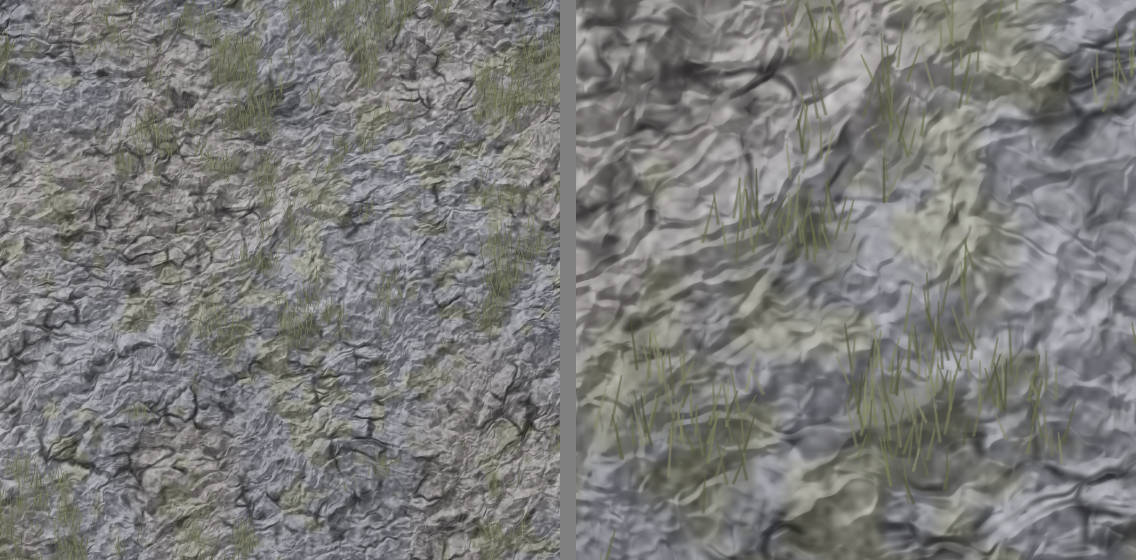
Left, the full canvas; right, a detail of the centre.
A Shadertoy shader for this texture:

```glsl
// Weathered grey cliff face of broken stones with short cracks and grass tufts.
// Three sizes of tilted Voronoi facets plus ridged noise form a height field
// lit from above; grass is a jittered grid of blades kept by a noise mask.

#define FACET_SCALE 9.0
#define CHIP_SCALE 24.0
#define PEBBLE_SCALE 60.0
#define RELIEF 0.078
#define LIGHT_STEP 0.0028
#define CRACK_DEPTH 0.5
#define GRAIN 0.13
#define GRASS_LEVEL 0.60
#define BLADE_WIDTH 0.0013
#define BLADE_CELL vec2(0.009, 0.03)
#define BLADES 5

// Integer hash: lattice point and seed to three values in 0..1
vec3 hash3(vec2 cell, int seed) {
    uvec3 v = uvec3(ivec3(ivec2(cell), seed));
    v = v * 1664525u + 1013904223u;
    v.x += v.y * v.z; v.y += v.z * v.x; v.z += v.x * v.y;
    v ^= v >> 16u;
    v.x += v.y * v.z; v.y += v.z * v.x; v.z += v.x * v.y;
    return vec3(v >> 8u) / 16777216.0;
}

float noise(vec2 p, int seed) {
    vec2 i = floor(p), f = p - i;
    f = f * f * (3.0 - 2.0 * f);
    vec2 e = vec2(1.0, 0.0);
    return mix(mix(hash3(i, seed).x, hash3(i + e, seed).x, f.x),
               mix(hash3(i + e.yx, seed).x, hash3(i + 1.0, seed).x, f.x), f.y);
}

// Creased noise for the rough rock surface
float ridged(vec2 p) {
    float sum = 0.0, amp = 1.0;
    for (int i = 0; i < 4; i++) {
        sum += amp * (1.0 - abs(2.0 * noise(p, 20 + i) - 1.0));
        p = mat2(1.6, 1.2, -1.2, 1.6) * p + 3.7;
        amp *= 0.55;
    }
    return sum;
}

// Broken stones: x is the height of the tilted facet, y the gap to its edge
vec2 facet(vec2 p, int seed) {
    vec2 i = floor(p), f = p - i;
    float nearest = 9.0, second = 9.0, height = 0.0;
    for (int y = -1; y <= 1; y++)
    for (int x = -1; x <= 1; x++) {
        vec2 g = vec2(x, y);
        vec3 r = hash3(i + g, seed);
        vec2 d = f - g - r.xy;
        float dist = length(d);
        if (dist < nearest) {
            second = nearest;
            nearest = dist;
            vec2 tilt = hash3(i + g, seed + 1).xy - 0.5;
            height = 2.4 * dot(tilt, d) + 0.4 * r.z;
        } else second = min(second, dist);
    }
    float gap = second - nearest;
    return vec2(height * smoothstep(0.0, 0.3, gap), gap);
}

// Slant the strata and roughen every outline
vec2 strata(vec2 p) {
    vec2 bend = vec2(noise(p * 5.0, 1), noise(p * 5.0, 2)) - 0.5;
    vec2 jag = vec2(noise(p * 26.0, 3), noise(p * 26.0, 4)) - 0.5;
    vec2 fray = vec2(noise(p * 85.0, 8), noise(p * 85.0, 9)) - 0.5;
    p += 0.06 * bend + 0.016 * jag + 0.008 * fray;
    return mat2(0.82, -0.36, 0.22, 1.12) * p;
}

float rockHeight(vec2 p) {
    vec2 q = strata(p);
    return 0.8 * facet(q * FACET_SCALE, 5).x / FACET_SCALE
         + 0.8 * facet(q * CHIP_SCALE, 7).x / CHIP_SCALE
         + 0.6 * facet(q * PEBBLE_SCALE, 9).x / PEBBLE_SCALE
         + 0.036 * ridged(q * 17.0);
}

vec3 rockColor(vec2 p) {
    // Mineral tints in broad soft patches, with faint vertical stains
    vec3 tint = mix(vec3(0.515, 0.52, 0.545), vec3(0.545, 0.53, 0.53),
                    smoothstep(0.3, 0.7, noise(p * 6.0, 30)));
    float lichen = 0.5 * noise(p * 9.0, 31) + 0.5 * noise(p * 34.0, 32);
    tint = mix(tint, vec3(0.51, 0.51, 0.45), 0.75 * smoothstep(0.57, 0.76, lichen));
    tint += 0.08 * (noise(p * 5.0, 33) - 0.5) + 0.035 * (noise(p * vec2(45.0, 5.0), 39) - 0.5);

    // Slope towards the light, softly limited
    vec2 toLight = LIGHT_STEP * vec2(-0.5, 0.86);
    float slope = (rockHeight(p) - rockHeight(p + toLight)) / LIGHT_STEP;
    float light = slope * inversesqrt(1.0 + 0.35 * slope * slope);

    // Short cracks between stones and shadowed pockets under ledges
    vec2 q = strata(p);
    float broken = smoothstep(0.5, 0.75, 0.5 * noise(p * 11.0, 34) + 0.5 * noise(p * 37.0, 42));
    float crack = 1.0 - smoothstep(0.0, 0.10, facet(q * FACET_SCALE, 5).y);
    crack = max(crack, 1.0 - smoothstep(0.0, 0.22, facet(q * CHIP_SCALE, 7).y)) * broken;
    float pocket = 0.45 * noise(q * vec2(18.0, 32.0), 35) + 0.35 * noise(q * vec2(48.0, 70.0), 36)
                 + 0.2 * noise(q * 120.0, 43);
    float shade = max(crack, 0.85 * smoothstep(0.6, 0.8, pocket));

    float grain = noise(p * 215.0, 37) + 0.8 * noise(p * 120.0, 38) - 0.9;
    return (tint + RELIEF * light + GRAIN * grain) * (1.0 - CRACK_DEPTH * shade);
}

// Tufts gather in a band near the top and thin out elsewhere
float grassMask(vec2 p) {
    float n = 0.5 * noise(p * vec2(9.0, 7.0), 40) + 0.3 * noise(p * 23.0, 41) + 0.2 * noise(p * 60.0, 44);
    return smoothstep(GRASS_LEVEL, GRASS_LEVEL + 0.16, n + 0.08 * cos(6.2832 * (p.y - 0.85)));
}

vec3 addGrass(vec3 color, vec2 p) {
    color = mix(color, vec3(0.36, 0.365, 0.29), 0.5 * grassMask(p));
    vec2 home = floor(p / BLADE_CELL);
    for (int y = 0; y >= -1; y--)
    for (int x = -1; x <= 1; x++) {
        vec2 cell = home + vec2(x, y);
        float density = grassMask((cell + 0.5) * BLADE_CELL);
        if (density <= 0.0) continue;
        for (int b = 0; b < BLADES; b++) {
            vec3 r = hash3(cell, 50 + b), s = hash3(cell, 70 + b);
            if (r.z > density) continue;
            vec2 fromRoot = p - (cell + r.xy) * BLADE_CELL;
            vec2 blade = vec2(0.015 * (s.x - 0.5), mix(0.012, 0.03, s.y));
            float along = clamp(dot(fromRoot, blade) / dot(blade, blade), 0.0, 1.0);
            float width = BLADE_WIDTH * (1.2 - 0.6 * along);
            float cover = 1.0 - smoothstep(0.2 * width, width, length(fromRoot - along * blade));
            vec3 green = mix(vec3(0.29, 0.30, 0.21), vec3(0.57, 0.57, 0.45), s.z);
            green = mix(green, vec3(0.42, 0.48, 0.28), 0.5 * step(0.7, r.x));
            color = mix(color, green, 0.65 * cover);
        }
    }
    return color;
}

void mainImage(out vec4 fragColor, in vec2 fragCoord) {
    // Two diagonal samples smooth the edges
    vec3 color = vec3(0.0);
    for (int i = 0; i < 2; i++) {
        vec2 p = (fragCoord + 0.5 * float(i) - 0.25) / iResolution.y;
        color += 0.5 * addGrass(rockColor(p), p);
    }
    fragColor = vec4(clamp(color, 0.0, 1.0), 1.0);
}
```
